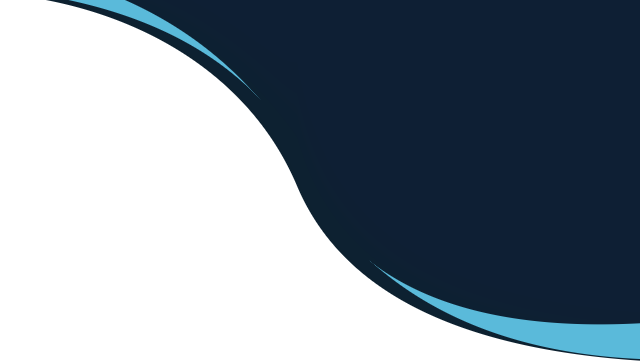
A Shadertoy shader for this background:

```glsl
const vec2 GRID = vec2(768.0, 438.0); // design units spanning the canvas
const vec3 WHITE = vec3(1.0);
const vec3 NAVY = vec3(0.055, 0.122, 0.202);
const vec3 TEAL_NAVY = vec3(0.050, 0.130, 0.190);
const vec3 CYAN = vec3(0.353, 0.729, 0.855);

vec2 cubic(vec2 a, vec2 b, vec2 c, vec2 d, float t) {
    float s = 1.0 - t;
    return s * s * s * a + 3.0 * s * s * t * b + 3.0 * s * t * t * c + t * t * t * d;
}

vec2 cubicTangent(vec2 a, vec2 b, vec2 c, vec2 d, float t) {
    float s = 1.0 - t;
    return s * s * (b - a) + 2.0 * s * t * (c - b) + t * t * (d - c);
}

// Approximate signed distance to a curve monotone in x, positive below it.
// Past either end the curve continues along its tangent.
float cubicSide(vec2 p, vec2 a, vec2 b, vec2 c, vec2 d) {
    float low = 0.0, high = 1.0;
    for (int i = 0; i < 18; i++) {
        float middle = 0.5 * (low + high);
        if (cubic(a, b, c, d, middle).x < p.x) low = middle;
        else high = middle;
    }
    float t = 0.5 * (low + high);
    vec2 offset = p - cubic(a, b, c, d, t);
    vec2 direction = normalize(cubicTangent(a, b, c, d, t));
    return direction.x * offset.y - direction.y * offset.x;
}

float quadraticSide(vec2 p, vec2 a, vec2 b, vec2 c) {
    return cubicSide(p, a, mix(a, b, 2.0 / 3.0), mix(c, b, 2.0 / 3.0), c);
}

float coverage(float side, float pixel) {
    return clamp(0.5 + side / pixel, 0.0, 1.0);
}

// Area between two arcs that share their end points or canvas edge
float crescent(vec2 p, vec2 a0, vec2 a1, vec2 a2, vec2 b0, vec2 b1, vec2 b2, float pixel) {
    float belowTop = quadraticSide(p, a0, a1, a2);
    float aboveBottom = -quadraticSide(p, b0, b1, b2);
    return coverage(min(belowTop, aboveBottom), pixel);
}

void mainImage(out vec4 fragColor, in vec2 fragCoord) {
    // Design space measures y downward from the top edge
    vec2 p = fragCoord / iResolution.xy * GRID;
    p.y = GRID.y - p.y;
    float pixel = GRID.y / iResolution.y;

    // Main wave, split at its inflection
    vec2 bend = vec2(356.0, 222.7);
    float waveSide;
    if (p.x < bend.x)
        waveSide = cubicSide(p, vec2(55.0, 0.0), vec2(185.0, 25.0), vec2(303.0, 98.0), bend);
    else
        waveSide = cubicSide(p, bend, vec2(412.0, 357.0), vec2(560.0, 420.0), vec2(768.0, 434.0));

    // Dark field with a faint teal tint along the wave
    vec3 color = mix(TEAL_NAVY, NAVY, smoothstep(0.0, 60.0, -waveSide));

    // Cyan accents
    vec2 upperTip = vec2(304.0, 111.0);
    float upperAccent = crescent(p,
        vec2(150.0, 0.0), vec2(240.0, 40.0), upperTip,
        vec2(82.0, 0.0), vec2(222.0, 30.0), upperTip, pixel);
    vec2 lowerTip = vec2(450.0, 319.0);
    float lowerAccent = crescent(p,
        lowerTip, vec2(560.0, 400.0), vec2(768.0, 389.0),
        lowerTip, vec2(570.0, 423.0), vec2(768.0, 432.0), pixel);
    color = mix(color, CYAN, max(upperAccent, lowerAccent));

    // White area under the wave
    color = mix(color, WHITE, coverage(waveSide, pixel));
    fragColor = vec4(color, 1.0);
}
```
